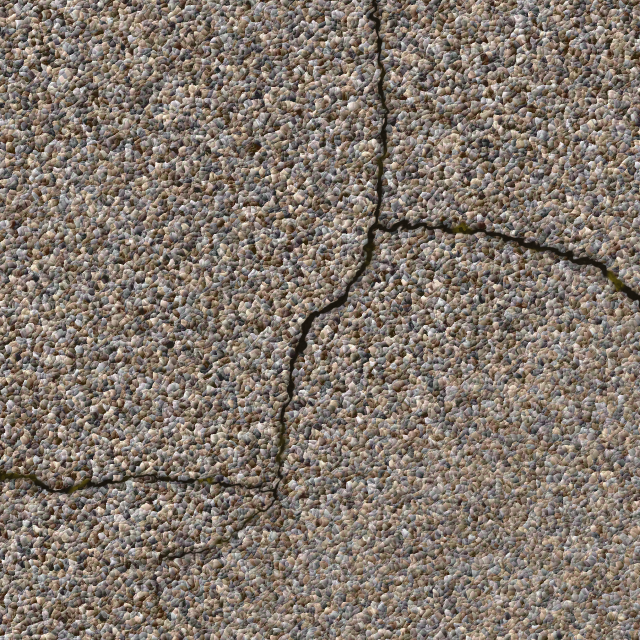
Give the GLSL for this texture, as a Shadertoy shader.

```glsl
const vec3 WARM_GREY = vec3(0.046, 0.0, -0.040);
const vec3 CRACK_DARK = vec3(0.085, 0.068, 0.040);
const vec3 MOSS = vec3(0.31, 0.27, 0.05);
const vec2 LIGHT = vec2(-0.6, 0.8);

vec2 hash2(vec2 p) {
    vec3 q = fract(vec3(p.xyx) * vec3(0.1031, 0.1030, 0.0973));
    q += dot(q, q.yzx + 33.33);
    return fract((q.xx + q.yz) * q.zy);
}

// Layered sines, roughly -1 to 1
float ripple(vec2 p) {
    float a = sin(p.x + 1.7 * sin(p.y * 0.8 + 1.3));
    float b = sin(p.y * 1.3 + 1.5 * sin(p.x * 0.9 + 4.1));
    float c = sin(dot(p, vec2(1.9, -1.6)) + 2.0 * a);
    return (a + b + c) / 3.0;
}

// Cellular noise: xy = offset from the grain centre, zw = grain hash
vec4 grain(vec2 p) {
    vec2 base = floor(p);
    vec4 nearest = vec4(0.0);
    float best = 9.0;
    for (int y = -1; y <= 1; y++)
    for (int x = -1; x <= 1; x++) {
        vec2 id = base + vec2(x, y);
        vec2 offset = p - id - hash2(id + 211.0);
        float d = dot(offset, offset);
        if (d < best) {
            best = d;
            nearest = vec4(offset, hash2(id + 617.0));
        }
    }
    return nearest;
}

// Signed distance to a tapering polyline
float crack(vec2 p, vec2 pts[6], float startWidth, float endWidth) {
    float d = 1.0;
    for (int i = 0; i < 5; i++) {
        vec2 side = pts[i + 1] - pts[i];
        vec2 rel = p - pts[i];
        float t = clamp(dot(rel, side) / dot(side, side), 0.0, 1.0);
        float width = mix(startWidth, endWidth, (float(i) + t) / 5.0);
        d = min(d, length(rel - side * t) - width);
    }
    return d;
}

// x = trunk distance, y = side branch distance
vec2 crackNetwork(vec2 p) {
    vec2 upper[6] = vec2[6](vec2(0.583, 1.02), vec2(0.602, 0.80), vec2(0.585, 0.642),
                            vec2(0.573, 0.59), vec2(0.536, 0.531), vec2(0.490, 0.505));
    vec2 lower[6] = vec2[6](vec2(0.490, 0.505), vec2(0.462, 0.447), vec2(0.440, 0.323),
                            vec2(0.432, 0.219), vec2(0.326, 0.141), vec2(0.19, 0.11));
    vec2 right[6] = vec2[6](vec2(0.585, 0.645), vec2(0.66, 0.648), vec2(0.76, 0.638),
                            vec2(0.85, 0.61), vec2(0.93, 0.59), vec2(1.02, 0.51));
    vec2 left[6] = vec2[6](vec2(-0.02, 0.26), vec2(0.04, 0.254), vec2(0.09, 0.232),
                           vec2(0.21, 0.256), vec2(0.31, 0.248), vec2(0.43, 0.235));
    vec2 q = p + 0.005 * vec2(ripple(p * 70.0), ripple(p * 70.0 + 9.0))
               + 0.003 * vec2(ripple(p * 190.0), ripple(p * 190.0 + 5.0));
    float trunk = min(crack(q, upper, 0.0025, 0.0045), crack(q, lower, 0.0045, 0.0));
    float branch = min(crack(q, right, 0.0035, 0.0045), crack(q, left, 0.0045, 0.0015));
    return vec2(trunk, branch) + 0.0015 * ripple(p * 110.0 + 3.0);
}

vec3 gravel(vec2 p) {
    // Worn, finer surface toward the lower right
    float worn = smoothstep(0.15, 0.60, p.x - p.y + 0.06 * ripple(p * 14.0));
    float rough = 1.0 + 0.12 * ripple(p * 9.0 + 2.0) - 0.35 * worn;
    vec2 warped = p + 0.003 * vec2(ripple(p * 120.0), ripple(p * 120.0 + 7.0));

    vec4 stone = grain(warped * 118.0);
    vec4 grit = grain(warped * 215.0 + 40.0);
    float tone = 0.465 + 0.02 * worn + 0.025 * ripple(p * 16.0);
    tone += rough * (0.34 * dot(stone.xy, LIGHT) + 0.38 * (stone.z - 0.5));
    tone += 0.20 * dot(grit.xy, LIGHT) + 0.30 * (grit.z - 0.5);

    // Scattered pits and pale chips
    vec4 spot = grain(warped * 52.0 + 90.0);
    float body = smoothstep(0.34, 0.16, length(spot.xy));
    tone -= 0.24 * body * smoothstep(0.90, 0.96, spot.z) * (1.0 - worn);
    tone += 0.20 * body * smoothstep(0.97, 0.99, spot.w);

    vec3 tint = vec3(0.045, 0.0, -0.055) * (stone.w - 0.5) * 2.0
              + vec3(-0.02, 0.02, -0.01) * (grit.w - 0.5) * 2.0;
    return clamp(vec3(max(tone, 0.12)) + WARM_GREY + tint, 0.03, 0.95);
}

vec3 pavement(vec2 p) {
    vec3 color = gravel(p);
    vec2 d = crackNetwork(p);
    float gap = min(d.x, d.y);

    // Shaded rim, dark gap, then moss along the branches
    color *= 1.0 - 0.25 * smoothstep(0.012, 0.0, gap);
    color = mix(color, CRACK_DARK, 0.94 * smoothstep(0.0012, -0.0012, gap));
    float patches = smoothstep(0.05, 0.55, ripple(p * 34.0 + 1.0));
    float moss = smoothstep(0.004, -0.001, d.y) * patches
               + 0.35 * smoothstep(0.005, 0.0, d.x) * patches;
    vec3 mossColor = MOSS * (0.55 + 0.9 * grain(p * 180.0).z);
    return mix(color, mossColor, clamp(0.75 * moss, 0.0, 1.0));
}

void mainImage(out vec4 fragColor, in vec2 fragCoord) {
    // Four samples per pixel smooth the grain edges
    vec3 sum = vec3(0.0);
    for (int i = 0; i < 4; i++) {
        vec2 shift = vec2(i % 2, i / 2) * 0.5 - 0.25;
        sum += pavement((fragCoord + shift) / iResolution.y);
    }
    fragColor = vec4(sum / 4.0, 1.0);
}
```
